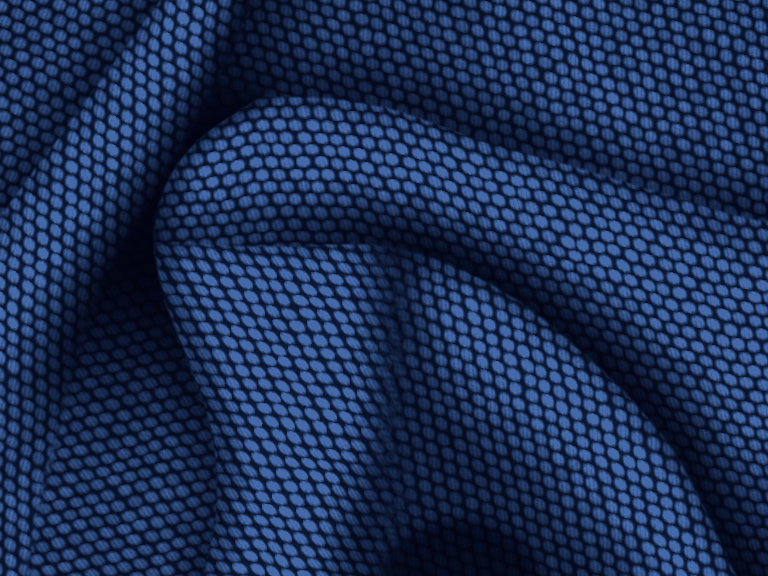
Give the GLSL for this texture, as a Shadertoy shader.

```glsl
const float ASPECT = 4.0 / 3.0;
const vec2 PITCH = vec2(0.0285, 0.0215);   // stitch width and row height
const float EDGE_BLUR = 0.004;
const float GAP_LEVEL = 0.20;
const float STITCH_LEVEL = 1.12;
const vec3 SHADOW_COLOR = vec3(0.008, 0.012, 0.065);
const vec3 LIGHT_RANGE = vec3(0.225, 0.355, 0.535);

// Fold outlines, sampled at nine even steps across the canvas.
const float REAR_CREST[9] = float[9](0.80, 0.80, 0.81, 0.832, 0.814, 0.757, 0.71, 0.66, 0.615);
const float FRONT_CREST[9] = float[9](0.58, 0.58, 0.575, 0.572, 0.573, 0.517, 0.398, 0.22, -0.08);
// Side outlines, sampled at nine even steps from bottom to top.
const float BODY_LEFT[9] = float[9](0.356, 0.377, 0.368, 0.326, 0.281, 0.271, 0.337, 0.52, 0.70);
const float ROLL_RIGHT[9] = float[9](0.05, 0.07, 0.10, 0.13, 0.174, 0.243, 0.32, 0.385, 0.434);

float hash(vec2 p) {
    p = fract(p * vec2(0.1031, 0.1137));
    p += dot(p, p.yx + 33.33);
    return fract((p.x + p.y) * p.x * 17.0);
}

float noise(vec2 p) {
    vec2 i = floor(p), f = fract(p);
    f = f * f * (3.0 - 2.0 * f);
    return mix(mix(hash(i), hash(i + vec2(1, 0)), f.x),
               mix(hash(i + vec2(0, 1)), hash(i + vec2(1, 1)), f.x), f.y);
}

// Catmull-Rom curve through evenly spaced values.
float curve(float k[9], float t) {
    float s = clamp(t, 0.0, 0.9999) * 8.0;
    int i = int(s);
    float f = fract(s);
    float a = k[max(i - 1, 0)], b = k[i], c = k[i + 1], d = k[min(i + 2, 8)];
    return b + 0.5 * f * (c - a + f * (2.0 * a - 5.0 * b + 4.0 * c - d + f * (3.0 * (b - c) + d - a)));
}

float bump(float x, float center, float width) {
    float d = (x - center) / width;
    return exp(-d * d);
}

float cover(float d) { return smoothstep(-EDGE_BLUR, EDGE_BLUR, d); }

vec2 rotate(vec2 p, float a) {
    return mat2(cos(a), sin(a), -sin(a), cos(a)) * p;
}

// Staggered oval stitches with fine strands and dark gaps.
float knit(vec2 uv, float lean) {
    uv += 0.006 * (vec2(noise(uv * 18.0), noise(uv * 18.0 + 40.0)) - 0.5);
    vec2 g = uv / PITCH;
    g.x += 0.5 * mod(floor(g.y), 2.0);
    vec2 cell = floor(g), f = fract(g) - 0.5;
    f += 0.12 * (vec2(hash(cell), hash(cell + 71.0)) - 0.5);
    f.x += lean * f.y;
    float oval = 1.0 - smoothstep(0.22, 0.60, length(f * vec2(1.05, 0.95)));
    float strands = 0.5 + 0.5 * cos(f.x * 21.0 + 2.0 * f.y);
    float fuzz = noise(uv * 330.0) - 0.5;
    float level = mix(GAP_LEVEL, STITCH_LEVEL, oval);
    level *= 0.86 + 0.20 * strands + 0.16 * f.y + 0.18 * fuzz;
    return level * (0.9 + 0.2 * hash(cell + 13.0));
}

void mainImage(out vec4 fragColor, in vec2 fragCoord) {
    vec2 p = fragCoord / iResolution.y;
    float along = p.x / ASPECT;
    float rearY = curve(REAR_CREST, along);
    float frontY = curve(FRONT_CREST, along);
    float bodyX = curve(BODY_LEFT, p.y);
    float rollRight = curve(ROLL_RIGHT, p.y);
    float rollLeft = 0.278 - 0.74 * (1.0 - p.y);

    // Cloth behind the folds
    float ridge = bump(p.x, 1.02 + 0.4 * (0.85 - p.y), 0.13);
    float light = 0.64 + 0.22 * ridge + 0.12 * smoothstep(0.9, 1.3, p.x);
    light *= mix(0.45, 1.0, smoothstep(0.0, 0.13, p.y - rearY));
    light *= mix(0.4, 1.0, smoothstep(0.0, 0.16, p.x - rollRight));
    float weave = knit(rotate(p, 0.30), 0.15);

    // Valley between the roll and the folded body
    float valley = mix(0.68, 0.03, smoothstep(0.12, 0.56, p.y));
    valley *= mix(0.55, 1.0, smoothstep(0.0, 0.09, bodyX - p.x));
    float inValley = cover(bodyX - p.x) * (1.0 - smoothstep(0.78, 0.88, p.y));
    light = mix(light, valley, inValley);
    weave = mix(weave, knit(rotate(p, -0.22), 0.2), inValley);

    // Upper left cloth and diagonal roll
    float corner = 0.70 * mix(0.5, 1.0, smoothstep(0.0, 0.12, rollLeft - p.x));
    float across = (p.x - rollLeft) / max(rollRight - rollLeft, 0.05);
    float roll = mix(0.65, 1.0, smoothstep(-0.05, 0.35, across));
    roll *= mix(1.0, 0.10, smoothstep(0.50, 1.05, across));
    float lower = mix(0.80, valley, smoothstep(-0.02, 0.16, p.x));
    roll = mix(lower, roll, smoothstep(0.12, 0.48, p.y));
    float inRoll = smoothstep(-0.012, 0.012, rollRight - p.x);
    float onRoll = cover(p.x - rollLeft);
    light = mix(light, mix(corner, roll, onRoll), inRoll);
    float rollWeave = mix(knit(rotate(p, 0.45), 0.0), knit(rotate(p, 0.60), 0.2), onRoll);
    weave = mix(weave, rollWeave, inRoll);

    // Rear fold, fading into the crease under its crest
    float depth = (rearY - p.y) / max(rearY - frontY, 0.05);
    float rear = mix(0.68, 1.0, smoothstep(0.0, 0.22, depth));
    float crease = mix(0.55, 0.10, smoothstep(0.35, 0.75, p.x));
    rear *= mix(1.0, crease, smoothstep(0.42, 1.0, depth));
    rear *= mix(0.45, 1.0, smoothstep(0.0, 0.06, p.x - bodyX));
    float inBody = cover(min(rearY - p.y, p.x - bodyX));
    light = mix(light, rear, inBody);
    weave = mix(weave, knit(vec2(p.x, p.y - 0.8 * rearY), 0.1), inBody);

    // Front fold: bright left column, inner valley, curved right ridge
    float slope = (curve(FRONT_CREST, along + 0.01) - curve(FRONT_CREST, along - 0.01)) / (0.02 * ASPECT);
    float inset = (frontY - p.y) / sqrt(1.0 + slope * slope);
    float troughX = 0.69 - 0.07 * (1.0 - smoothstep(0.0, 0.3, p.y));
    float column = 1.0 - smoothstep(troughX - 0.11, troughX + 0.01, p.x);
    float shoulder = bump(inset, 0.08, 0.13) * smoothstep(troughX - 0.02, troughX + 0.14, p.x);
    float front = 0.36 + 0.70 * max(column, shoulder);
    front *= mix(0.70, 1.0, smoothstep(0.0, 0.05, inset));
    front *= mix(0.50, 1.0, smoothstep(0.0, 0.085, p.x - bodyX));
    float hollow = length((p - vec2(0.80, -0.01)) / vec2(0.15, 0.115));
    front *= mix(0.28, 1.0, smoothstep(0.75, 1.12, hollow));
    float inFront = inBody * cover(inset);
    light = mix(light, front, inFront);
    float frontWeave = mix(knit(rotate(p, 0.10), 0.45), knit(rotate(p, 0.38), 0.25), smoothstep(0.62, 0.74, p.x));
    weave = mix(weave, frontWeave, inFront);

    float level = clamp(light * weave * 1.12, 0.0, 1.12);
    vec3 color = SHADOW_COLOR + LIGHT_RANGE * pow(vec3(level), vec3(1.25, 1.05, 1.0));
    fragColor = vec4(color, 1.0);
}
```
